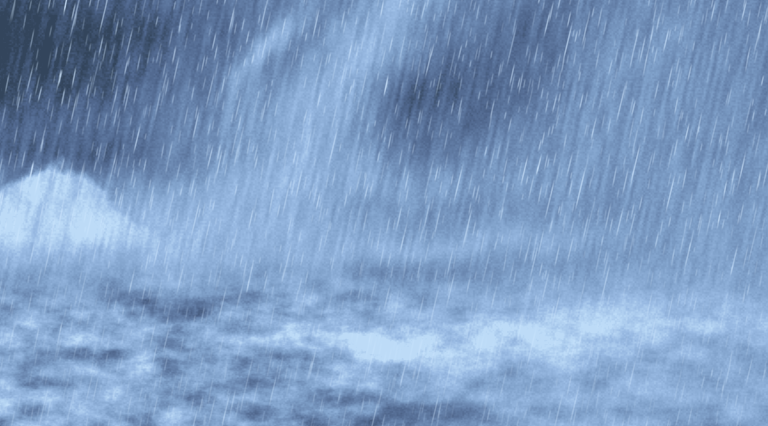
This texture is drawn by a Shadertoy shader. Its source:

```glsl
float hash(vec2 p) {
    vec3 q = fract(p.xyx * 0.1031);
    q += dot(q, q.yzx + 33.33);
    return fract((q.x + q.y) * q.z);
}

float valueNoise(vec2 p) {
    vec2 cell = floor(p), f = fract(p);
    f = f * f * (3.0 - 2.0 * f);
    float low = mix(hash(cell), hash(cell + vec2(1, 0)), f.x);
    float high = mix(hash(cell + vec2(0, 1)), hash(cell + vec2(1, 1)), f.x);
    return mix(low, high, f.y);
}

float fbm(vec2 p) {
    float sum = 0.0, amplitude = 0.52;
    for (int i = 0; i < 5; i++) {
        sum += amplitude * valueNoise(p);
        p = mat2(1.6, 1.1, -1.1, 1.6) * p + 7.3;
        amplitude *= 0.52;
    }
    return sum;
}

// Pulls the tone towards a target inside a soft, sheared ellipse
float blot(float tone, float target, vec2 p, vec2 centre, vec2 radius, float shear) {
    vec2 d = p - centre;
    d.x -= shear * d.y;
    d /= radius;
    return mix(tone, target, exp(-dot(d, d)));
}

// Maps tone 0..5 from deep slate to pale foam
vec3 ramp(float tone) {
    vec3 shades[6] = vec3[6](vec3(0.20, 0.27, 0.36), vec3(0.31, 0.40, 0.55),
        vec3(0.40, 0.51, 0.67), vec3(0.50, 0.63, 0.79),
        vec3(0.60, 0.73, 0.89), vec3(0.74, 0.86, 0.97));
    vec3 color = shades[0];
    for (int i = 1; i < 6; i++)
        color = mix(color, shades[i], clamp(tone - float(i) + 1.0, 0.0, 1.0));
    return color;
}

// One layer of slanted drops, one candidate per cell
float rainLayer(vec2 p, vec2 cells, float slant, float density, float seed, float pixel) {
    vec2 q = vec2(p.x - slant * p.y, p.y) * cells;
    float column = floor(q.x);
    q.y += 9.0 * hash(vec2(column, seed));
    vec2 id = vec2(column, floor(q.y)) + seed * 17.0;
    float chance = hash(id);
    float halfLength = mix(0.15, 0.45, hash(id + 5.1));
    float offset = mix(0.25, 0.75, hash(id + 9.7));
    float across = abs(fract(q.x) - offset) / cells.x;
    float along = abs(fract(q.y) - 0.5) / halfLength;
    float width = 0.0012;
    float line = 1.0 - smoothstep(width - 0.5 * pixel, width + pixel, across);
    return line * (1.0 - smoothstep(0.3, 1.0, along)) * step(chance, density)
        * mix(0.35, 1.0, hash(id + 3.3));
}

// Dark backdrop, falling spray and drifting mist
float mistTone(vec2 p) {
    float tone = mix(3.0, 2.2, smoothstep(0.45, 0.75, p.y));
    tone = blot(tone, 2.7, p, vec2(1.5, 0.65), vec2(0.2, 0.45), 0.1);
    tone = blot(tone, -0.1, p, vec2(0.03, 0.90), vec2(0.46, 0.25), 0.0);
    tone = blot(tone, 3.6, p, vec2(0.72, 0.57), vec2(0.36, 0.16), 0.0);
    tone = blot(tone, 4.0, p, vec2(0.85, 0.83), vec2(0.14, 0.36), 0.5);
    tone = blot(tone, 3.7, p, vec2(0.62, 0.87), vec2(0.035, 0.13), 0.5);
    tone = blot(tone, 0.8, p, vec2(1.06, 0.76), vec2(0.17, 0.12), 0.6);
    tone = blot(tone, 1.3, p, vec2(1.23, 0.92), vec2(0.14, 0.14), 0.3);
    tone = blot(tone, 1.0, p, vec2(0.16, 0.65), vec2(0.25, 0.045), 0.0);
    tone = blot(tone, 2.5, p, vec2(1.02, 0.51), vec2(0.30, 0.045), 0.0);
    tone = blot(tone, 4.0, p, vec2(0.45, 0.45), vec2(0.32, 0.11), 0.0);
    return blot(tone, 3.7, p, vec2(0.95, 0.43), vec2(0.40, 0.025), 0.0);
}

// Broad light and dark areas of the water surface
float waterTone(float tone, vec2 p) {
    tone = blot(tone, 2.4, p, vec2(1.05, 0.37), vec2(0.28, 0.03), 0.0);
    tone = blot(tone, 2.9, p, vec2(0.35, 0.16), vec2(0.55, 0.17), 0.0);
    tone = blot(tone, 2.0, p, vec2(0.42, 0.29), vec2(0.25, 0.04), 0.0);
    tone = blot(tone, 1.5, p, vec2(0.62, 0.17), vec2(0.13, 0.05), 0.0);
    tone = blot(tone, 1.5, p, vec2(0.82, 0.04), vec2(0.35, 0.05), 0.0);
    tone = blot(tone, 3.5, p, vec2(1.55, 0.07), vec2(0.35, 0.08), 0.0);
    tone = blot(tone, 4.7, p, vec2(0.88, 0.20), vec2(0.22, 0.05), 0.0);
    return blot(tone, 4.9, p, vec2(1.36, 0.235), vec2(0.44, 0.075), 0.0);
}

void mainImage(out vec4 fragColor, in vec2 fragCoord) {
    float pixel = 1.0 / iResolution.y;
    vec2 p = fragCoord * pixel;
    vec2 warp = vec2(fbm(p * 5.0), fbm(p * 5.0 + 31.0)) - 0.5;
    float tone = waterTone(mistTone(p + 0.12 * warp), p + 0.08 * warp);

    // Breaking wave with a ragged crest
    float crest = 0.43 + 0.18 * exp(-pow((p.x - 0.12) / 0.19, 2.0));
    crest += 0.09 * (fbm(p * 22.0) - 0.5);
    float spray = smoothstep(-0.012, 0.025, crest - p.y) * smoothstep(0.33, 0.46, p.y);
    spray *= 1.0 - smoothstep(0.22, 0.52, p.x);
    tone = mix(tone, 4.3 + 2.5 * (fbm(p * 13.0) - 0.4), 0.9 * spray);

    // Choppy surface, calmer under the right-hand foam
    float water = 1.0 - smoothstep(0.24, 0.42, p.y);
    float roughness = mix(5.0, 2.2, smoothstep(0.6, 1.4, p.x));
    tone += water * roughness * (fbm(p * vec2(15.0, 30.0)) - 0.48);

    // Fine veil of rain and grain
    float air = smoothstep(0.2, 0.6, p.y);
    vec2 fall = vec2(p.x - 0.22 * p.y, p.y);
    tone += mix(0.35, 1.0, air) * (valueNoise(fall * vec2(110.0, 14.0)) - 0.5);
    tone += 0.5 * (valueNoise(p * 240.0) - 0.5);
    vec3 color = ramp(tone);

    // Distinct drops from near to far
    float drops = 0.0;
    for (int i = 0; i < 4; i++) {
        float depth = float(i);
        vec2 cells = vec2(28.0, 7.0) * (1.0 + 0.45 * depth);
        drops += rainLayer(p, cells, 0.24 - 0.02 * depth, 0.38, depth + 1.0, pixel)
            * (0.75 - 0.1 * depth);
    }
    color = mix(color, vec3(0.82, 0.91, 1.0), min(drops, 1.0) * mix(0.45, 0.8, air));
    fragColor = vec4(color, 1.0);
}
```
